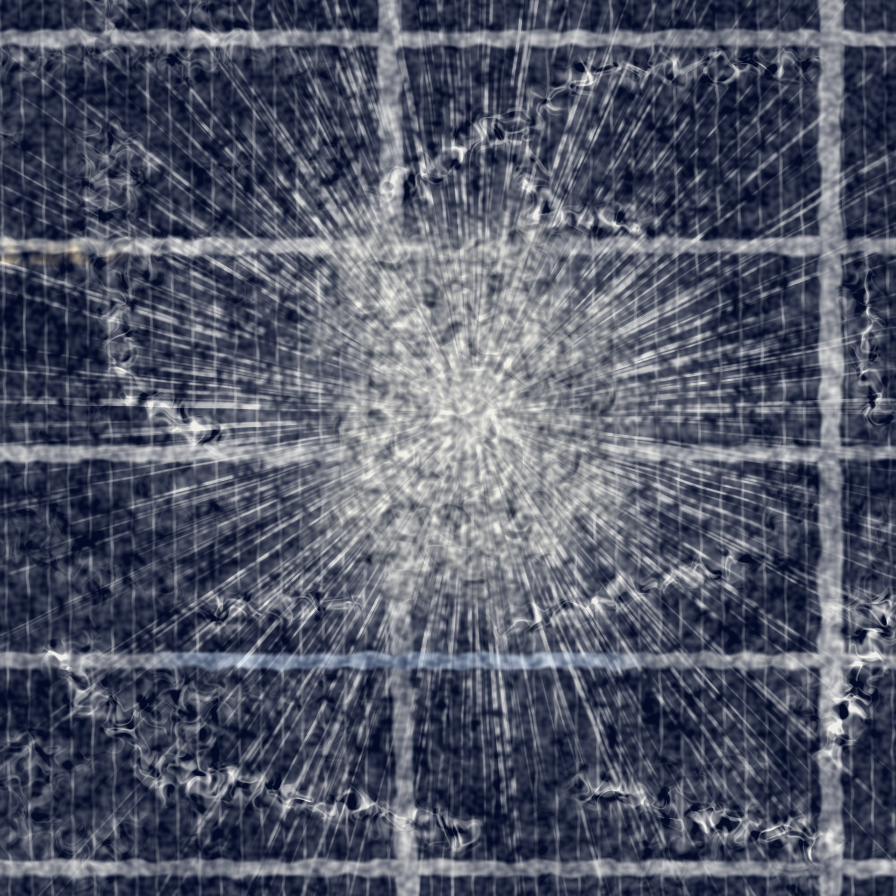
This texture is drawn by a three.js fragment shader. Its source:

```glsl
// Shattered glass over a dark blue solar panel: pale busbars and fine wires
// lie under layers of radial cracks, jagged ring cracks and a crushed core.
// Every layer adds to one scalar brightness that runs from navy to pale glass.
#define IMPACT vec2(0.527, 0.538)
#define NAVY vec3(0.05, 0.08, 0.18)
#define PALE vec3(0.87, 0.87, 0.865)
#define BAR_PITCH 0.2315
#define BAR_START 0.031
#define WIRE_PITCH 0.0235
#define CRUSH_SIZE vec2(0.175, 0.212)
#define STREAK_WIDTH 0.0031
#define STREAK_GAIN 0.62
#define CRACK_WIDTH 0.03
#define TAU 6.2831853

varying vec2 vUv;

vec4 hash4(vec2 p) {
  vec4 q = fract(p.xyxy * vec4(0.1031, 0.103, 0.0973, 0.1099));
  q += dot(q, q.wzxy + 33.33);
  return fract((q.xxyz + q.yzzw) * q.zywx);
}

float corner(vec2 cell, vec2 offset, float wrap) {
  float a = TAU * hash4(vec2(mod(cell.x, wrap), cell.y) + 17.0).x;
  return dot(vec2(cos(a), sin(a)), offset);
}

// Gradient noise that repeats along x after wrap cells
float wrapNoise(vec2 p, float wrap) {
  vec2 i = floor(p), f = fract(p), u = f * f * f * (f * (f * 6.0 - 15.0) + 10.0);
  vec2 e = vec2(1.0, 0.0);
  float low = mix(corner(i, f, wrap), corner(i + e, f - e, wrap), u.x);
  float high = mix(corner(i + e.yx, f - e.yx, wrap), corner(i + 1.0, f - 1.0, wrap), u.x);
  return 1.5 * mix(low, high, u.y);
}

float noise(vec2 p) { return wrapNoise(p + 40.0, 997.0); }

float band(float d, float halfWidth) {
  return 1.0 - smoothstep(halfWidth - 0.003, halfWidth + 0.003, abs(d));
}

float blob(vec2 p, vec2 c, float size) {
  vec2 d = (p - c) / size;
  return exp(-dot(d, d));
}

// One random crack per angular cell, each with its own reach and weight
float streaks(float turn, float r, float count, float seed) {
  float cell = turn * count;
  vec4 h = hash4(vec2(mod(floor(cell), count), seed));
  float across = (fract(cell) - 0.25 - 0.5 * h.x) * TAU * r / count;
  float start = 0.04 + 0.42 * h.y * h.y;
  float stop = start + 0.1 + 0.34 * h.z;
  float reach = smoothstep(start, start + 0.03, r) * (1.0 - smoothstep(stop - 0.12, stop, r));
  float w = STREAK_WIDTH * (0.5 + 0.7 * h.w * h.w);
  return reach * (1.0 - smoothstep(0.15 * w, w, abs(across))) * (0.25 + 0.75 * h.w);
}

// Soft zone around a segment, filled later with glass fragments
float crack(vec2 p, vec2 a, vec2 b) {
  vec2 ab = b - a;
  float k = clamp(dot(p - a, ab) / dot(ab, ab), 0.0, 1.0);
  return 1.0 - smoothstep(0.0, CRACK_WIDTH, length(p - a - ab * k));
}

void main() {
  vec2 p = vUv;
  vec2 jag = vec2(noise(p * 40.0), noise(p * 40.0 + 71.0));
  vec2 d = p - IMPACT + 0.0015 * vec2(noise(p * 14.0), noise(p * 14.0 + 31.0));
  float r = length(d);
  float turn = atan(d.y, d.x) / TAU + 0.5;
  float coarse = noise(p * 7.0), grain = noise(p * 52.0), fine = noise(p * 125.0);

  // Cell surface with haze and thin broken wires
  float light = 0.08 + 0.08 * coarse + 0.12 * grain + 0.14 * fine;
  light += 0.2 * (1.0 - smoothstep(0.14, 0.4, r));
  float wire = abs(fract((p.x + 0.012 * p.y + 0.002 * jag.x) / WIRE_PITCH) - 0.5) * WIRE_PITCH;
  light += 0.24 * (1.0 - smoothstep(0.0005, 0.0028, wire)) * (0.7 + 0.9 * grain);

  // Busbars, roughened by the glass above
  vec2 q = p + 0.004 * jag;
  float row = (fract((q.y - BAR_START) / BAR_PITCH + 0.5) - 0.5) * BAR_PITCH;
  float rows = band(row, 0.0085);
  float bars = max(rows, band(q.x - 0.927, 0.0125));
  bars = max(bars, band(q.x - mix(0.454, 0.433, p.y), 0.0115));
  light = mix(light, 0.7 + 0.2 * grain + 0.2 * fine, bars * (0.83 + 0.3 * coarse));

  // Radial cracks, broken along their length, and soft fans between them
  float rays = 0.0;
  for (int i = 0; i < 7; i++) {
    float n = float(i);
    rays += streaks(turn, r, 43.0 + 23.0 * n, 5.0 + 13.0 * n);
  }
  float breaks = clamp(0.72 + 0.8 * grain + 0.6 * fine + 0.5 * coarse, 0.1, 1.2);
  float fan = wrapNoise(vec2(turn * 110.0, r * 14.0 + 3.0), 110.0);
  float spread = 1.0 - 0.4 * smoothstep(0.2, 0.6, r);
  light += STREAK_GAIN * min(rays, 1.1) * breaks * spread * (1.0 - clamp(light, 0.0, 0.9));
  light += 0.2 * fan * smoothstep(0.65, 0.2, r);

  // Jagged ring cracks
  vec2 c = p + 0.014 * jag;
  float ring = max(crack(c, vec2(0.44, 0.79), vec2(0.57, 0.86)), crack(c, vec2(0.57, 0.86), vec2(0.66, 0.92)));
  ring = max(ring, crack(c, vec2(0.66, 0.92), vec2(0.90, 0.93)));
  ring = max(ring, crack(c, vec2(0.57, 0.86), vec2(0.61, 0.75)));
  ring = max(ring, crack(c, vec2(0.61, 0.75), vec2(0.71, 0.75)));
  ring = max(ring, crack(c, vec2(0.13, 0.67), vec2(0.14, 0.57)));
  ring = max(ring, crack(c, vec2(0.14, 0.57), vec2(0.24, 0.51)));
  ring = max(ring, crack(c, vec2(0.24, 0.32), vec2(0.40, 0.33)));
  ring = max(ring, crack(c, vec2(0.56, 0.30), vec2(0.81, 0.37)));
  ring = max(ring, crack(c, vec2(0.06, 0.27), vec2(0.19, 0.12)));
  ring = max(ring, crack(c, vec2(0.19, 0.14), vec2(0.52, 0.07)));
  ring = max(ring, crack(c, vec2(0.66, 0.12), vec2(0.92, 0.06)));
  ring = max(ring, crack(c, vec2(0.96, 0.68), vec2(0.98, 0.53)));
  ring = max(ring, crack(c, vec2(0.99, 0.33), vec2(0.93, 0.16)));

  // Loose fragments thicken toward the left corners and right edge
  float litter = 0.6 * blob(p, vec2(0.13, 0.89), 0.23) + 0.55 * blob(p, vec2(0.13, 0.2), 0.2)
    + 0.4 * blob(p, vec2(0.99, 0.35), 0.17) + 0.35 * blob(p, vec2(0.82, 0.09), 0.15) + 0.1;
  litter *= smoothstep(-0.3, 0.4, noise(p * 12.0 + 9.0));
  float edges = 1.0 - smoothstep(0.0, 0.25, abs(noise(c * 55.0 + 5.0)));
  float flakes = smoothstep(0.0, 0.5, noise(c * 80.0 + 23.0));
  float shards = 0.4 * edges + 0.55 * flakes + 0.22 + 0.4 * grain;
  light += (0.7 * ring + 0.75 * litter) * shards * (1.0 - 0.6 * clamp(light, 0.0, 1.0));
  light -= 0.35 * (ring + litter) * smoothstep(0.1, 0.5, noise(p * 60.0 + 19.0));

  // Crushed glass with an upper left lobe and a bright centre
  float rim = length((p - vec2(0.53, 0.527)) / CRUSH_SIZE) + 0.3 * noise(p * 13.0) + 0.25 * grain;
  float crush = 1.0 - smoothstep(0.65, 1.25, rim);
  crush = max(crush, 0.85 * smoothstep(0.25, 0.75, blob(p, vec2(0.425, 0.7), 0.07) + 0.25 * grain));
  float splinter = wrapNoise(vec2(turn * 44.0, r * 34.0), 44.0) * smoothstep(0.01, 0.06, r);
  float pits = smoothstep(0.15, 0.55, noise(c * 36.0 + 13.0)) * smoothstep(0.05, 0.12, r);
  float powder = 0.61 + 0.2 * grain + 0.26 * fine + 0.2 * splinter + 0.1 * edges + 0.12 * flakes;
  powder += 0.1 * min(rays, 1.0) - 0.28 * pits - 0.16 * blob(p, vec2(0.645, 0.55), 0.06);
  light = mix(light, powder, 0.88 * crush);
  light += 0.27 * exp(-r * r / 0.0035) * (1.0 + 0.6 * splinter);

  // Warm glint on the left bar, cool sheen on the lower one
  vec3 color = mix(NAVY, PALE, clamp(light, -0.05, 1.08));
  float glint = band(p.y - 0.717, 0.012) * (1.0 - smoothstep(0.09, 0.16, p.x));
  color += glint * (0.5 + grain) * vec3(0.26, 0.2, 0.1);
  float sheen = rows * band(p.y - 0.262, 0.02) * smoothstep(0.15, 0.22, p.x) * smoothstep(0.75, 0.65, p.x);
  color += sheen * vec3(-0.04, 0.0, 0.05);
  color += crush * vec3(0.01, 0.008, -0.01);
  gl_FragColor = vec4(clamp(color, 0.0, 1.0), 1.0);
}
```
